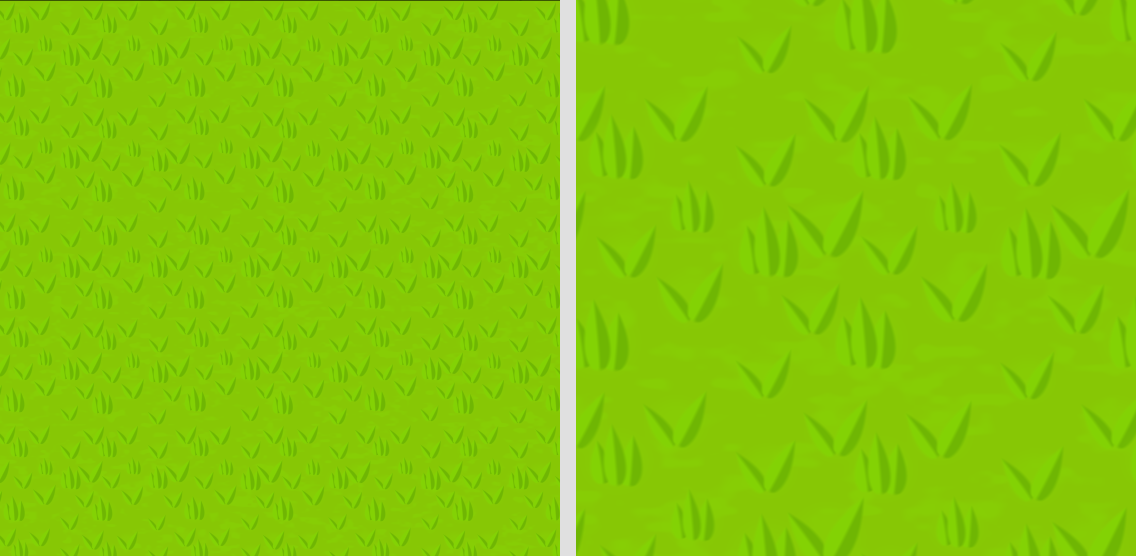
Left, the full canvas; right, a detail of the centre.
Reproduce this texture procedurally as a Shadertoy shader.

```glsl
// Bright lawn: one tile of grass tufts, repeated about 6.2 by 5.2 times.
// Each tuft is a V of two leaves or a clump of three upright blades, softly lit
// from the left; faint stretched noise mottles the ground between them.

float hash(vec2 p) {
    return fract(sin(dot(p, vec2(127.1, 311.7))) * 43758.5453);
}

float noise(vec2 p) {
    vec2 i = floor(p), f = fract(p);
    f = f * f * (3.0 - 2.0 * f);
    return mix(mix(hash(i), hash(i + vec2(1, 0)), f.x),
               mix(hash(i + vec2(0, 1)), hash(i + vec2(1, 1)), f.x), f.y);
}

// Paints a pointed leaf from the origin to its tip, light left and dark right
void paintBlade(inout vec3 color, vec2 p, vec2 tip, float width, float soft) {
    float len = length(tip);
    vec2 axis = tip / len;
    float along = clamp(dot(p, axis) / len, 0.0, 1.0);
    float across = dot(p, vec2(axis.y, -axis.x));
    float halfWidth = width * 2.6 * sqrt(along) * (1.0 - along);
    float mask = smoothstep(-0.3 * soft, 1.7 * soft, halfWidth - abs(across));
    mask *= smoothstep(0.0, 0.08, along) * smoothstep(1.0, 0.92, along);
    float shade = smoothstep(-soft, soft, across - 0.08 * halfWidth);
    vec3 leaf = mix(vec3(0.515, 0.825, 0.015), vec3(0.435, 0.715, 0.01), shade);
    color = mix(color, leaf, mask);
}

void mainImage(out vec4 fragColor, in vec2 fragCoord) {
    vec2 uv = fragCoord / iResolution.xy;
    // One unit is a tile width, y runs down from the top edge
    vec2 p = vec2(uv.x, (1.0 - uv.y) * 0.992) * 6.21;
    vec2 tile = vec2(1.0, 1.173);

    // Ground with small, faint horizontal smears
    float smear = noise(p * vec2(8.0, 17.0)) * 0.65 + noise(p * vec2(17.0, 34.0) + 7.0) * 0.35;
    vec3 color = mix(vec3(0.53, 0.78, 0.02), vec3(0.53, 0.812, 0.02),
                     0.8 * smoothstep(0.55, 0.8, smear));

    // Tufts of one tile: x, y, height; a negative height marks a clump
    vec3 tufts[12] = vec3[12](
        vec3(0.05, 0.12, 0.22), vec3(0.43, 0.12, 0.22), vec3(0.21, 0.25, -0.25),
        vec3(0.77, 0.29, 0.21), vec3(0.49, 0.47, -0.21), vec3(0.99, 0.53, 0.26),
        vec3(0.77, 0.60, -0.28), vec3(0.25, 0.63, 0.20), vec3(0.49, 0.79, 0.23),
        vec3(0.93, 0.84, 0.20), vec3(0.15, 0.94, -0.29), vec3(0.76, 1.09, 0.19));

    for (int i = 0; i < 12; i++) {
        vec2 d = p - tufts[i].xy;
        vec2 cell = floor(d / tile + 0.5);
        d -= cell * tile;

        // Alternate tiles sit slightly off the grid, each tuft a little more
        vec2 odd = mod(cell, 2.0);
        vec2 seed = cell + float(i) * 3.7;
        d -= vec2(0.012 - 0.024 * odd.x, odd.y * (0.03 * odd.x - 0.035));
        d -= 0.012 * (vec2(hash(seed), hash(seed + 5.3)) - 0.5);

        float size = abs(tufts[i].z) * (0.97 + 0.06 * hash(seed + 9.1));
        float soft = max(6.21 / iResolution.x, 0.012) * 0.75 / size;
        vec2 q = vec2(d.x, -d.y) / size + vec2(0.0, 0.5);

        // Lighter ground close around the tuft
        float glow = smoothstep(0.65, 0.2, length((q - vec2(0.0, 0.4)) * vec2(1.0, 1.1)));
        color = mix(color, vec3(0.53, 0.812, 0.02), 0.6 * glow);

        if (tufts[i].z > 0.0) {
            paintBlade(color, q + vec2(0.03, 0.0), vec2(-0.56, 0.78), 0.18, soft);
            paintBlade(color, q - vec2(0.01, 0.0), vec2(0.52, 1.0), 0.22, soft);
        } else {
            paintBlade(color, q + vec2(0.20, -0.04), vec2(-0.10, 0.70), 0.18, soft);
            paintBlade(color, q - vec2(0.18, 0.0), vec2(0.07, 0.82), 0.20, soft);
            paintBlade(color, q, vec2(-0.08, 1.0), 0.19, soft);
        }
    }

    // Thin, half dark line along the top edge
    color *= 1.0 - 0.57 * smoothstep(0.9975, 0.999, uv.y);
    fragColor = vec4(color, 1.0);
}
```
